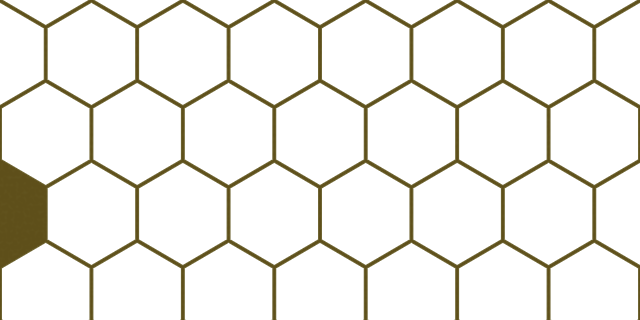
Give the GLSL for this pattern, as a Shadertoy shader.

```glsl
// Honeycomb of thin olive outlines on white, with one solid cell cut by the left side.
// Two interleaved rectangular lattices give the nearest hexagon; its edge distance
// draws the lines, and faint gradient noise mottles the ink.

const vec2  REPEATS     = vec2(7.0, 4.0);    // cells across, rows down
const vec2  SOLID_CELL  = vec2(0.0, 0.3315); // centre of the solid cell, canvas fractions
const float LINE_WIDTH  = 0.043;             // in cell widths
const float RIM_WIDTH   = 0.012;             // paler band inside the ink's edge
const float GRAIN_SCALE = 24.0;              // noise periods per cell width
const float GRAIN_DEPTH = 0.35;
const vec3  PAPER       = vec3(1.0);
const vec3  INK_CORE    = vec3(0.37, 0.31, 0.10);
const vec3  INK_RIM     = vec3(0.42, 0.38, 0.18);
const float ROW_PITCH   = 0.8660254;         // row spacing of unit-width hexagons

vec2 hashGradient(vec2 cell) {
    float h = fract(sin(dot(cell, vec2(127.1, 311.7))) * 43758.5);
    return vec2(cos(6.2832 * h), sin(6.2832 * h));
}

float gradientNoise(vec2 p) {
    vec2 i = floor(p), f = p - i;
    vec2 u = f * f * f * (f * (f * 6.0 - 15.0) + 10.0);
    float a = dot(hashGradient(i), f);
    float b = dot(hashGradient(i + vec2(1, 0)), f - vec2(1, 0));
    float c = dot(hashGradient(i + vec2(0, 1)), f - vec2(0, 1));
    float d = dot(hashGradient(i + vec2(1, 1)), f - vec2(1, 1));
    return mix(mix(a, b, u.x), mix(c, d, u.x), u.y);
}

// Signed distance to the sides of a pointy-top hexagon of width 1
float hexDistance(vec2 p) {
    p = abs(p);
    return max(p.x, dot(p, vec2(0.5, ROW_PITCH))) - 0.5;
}

// Offset from the centre of the nearest hexagon
vec2 nearestCell(vec2 p) {
    vec2 period = vec2(1.0, 2.0 * ROW_PITCH);
    vec2 even = mod(p + 0.5 * period, period) - 0.5 * period;
    vec2 odd  = mod(p, period) - 0.5 * period;
    return dot(even, even) < dot(odd, odd) ? even : odd;
}

void mainImage(out vec4 fragColor, in vec2 fragCoord) {
    vec2 uv = fragCoord / iResolution.xy;
    vec2 p = (uv - SOLID_CELL) * REPEATS * vec2(1.0, ROW_PITCH);
    float pixel = REPEATS.x / iResolution.x;

    // Outlines joined with the solid cell; negative inside the ink
    float outline = -hexDistance(nearestCell(p)) - 0.5 * LINE_WIDTH;
    float solid = hexDistance(p) - 0.5 * LINE_WIDTH;
    float ink = min(outline, solid);

    // Ink tone: paler rim plus slight mottling
    float rim = smoothstep(-RIM_WIDTH - 0.5 * pixel, -RIM_WIDTH + 0.5 * pixel, ink);
    float grain = GRAIN_DEPTH * gradientNoise(p * GRAIN_SCALE);
    vec3 tone = mix(INK_CORE, INK_RIM, clamp(rim + grain, 0.0, 1.0));

    float coverage = clamp(0.5 - ink / pixel, 0.0, 1.0);
    fragColor = vec4(mix(PAPER, tone, coverage), 1.0);
}
```
